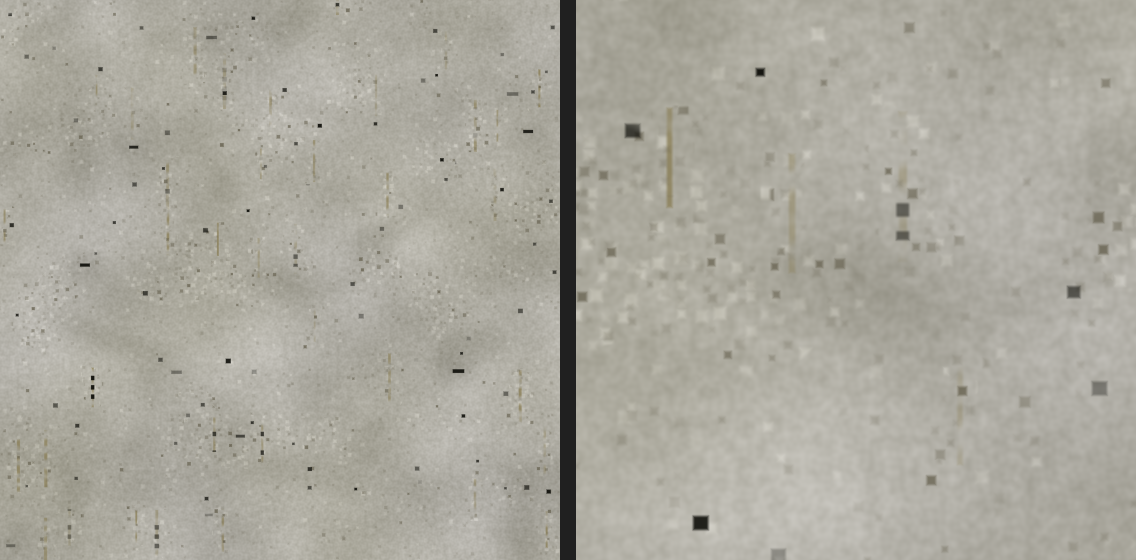
Left, the full canvas; right, a detail of the centre.
Give the GLSL for this texture, as a WebGL 2 fragment shader.

```glsl
#version 300 es
precision highp float;
// Weathered concrete: cloudy grey plaster with small dark pits, pale specks and ochre drip streaks.

#define CONCRETE vec3(0.682, 0.673, 0.634)
#define OCHRE vec3(0.53, 0.48, 0.31)
#define PIT_COLOR vec3(0.07, 0.07, 0.05)
#define SPECK_COLOR vec3(0.40, 0.38, 0.31)
#define CLOUD_SCALE 4.2
#define CLOUD_CONTRAST 0.175
#define GRAIN_SCALE 105.0
#define GRAIN_CONTRAST 0.045
#define EDGE 0.0013
#define STREAK_GRID vec2(22.0, 8.0)
#define STREAK_DENSITY 0.24
#define PIT_DENSITY 0.10

uniform vec2 u_resolution;
out vec4 fragColor;

vec2 hash22(vec2 p) {
    vec3 q = fract(p.xyx * vec3(0.1031, 0.1030, 0.0973));
    q += dot(q, q.yzx + 33.33);
    return fract((q.xx + q.yz) * q.zy);
}

float cornerSlope(vec2 cell, vec2 offset) {
    float angle = 6.2832 * hash22(cell).x;
    return dot(vec2(cos(angle), sin(angle)), offset);
}

float gradientNoise(vec2 p) {
    vec2 i = floor(p), f = p - i;
    vec2 u = f * f * f * (f * (f * 6.0 - 15.0) + 10.0);
    vec2 e = vec2(1.0, 0.0);
    float low = mix(cornerSlope(i, f), cornerSlope(i + e, f - e), u.x);
    float high = mix(cornerSlope(i + e.yx, f - e.yx), cornerSlope(i + 1.0, f - 1.0), u.x);
    return mix(low, high, u.y);
}

float fbm(vec2 p) {
    float sum = 0.0, amplitude = 0.5;
    for (int i = 0; i < 5; i++) {
        sum += amplitude * gradientNoise(p);
        p = mat2(1.6, 1.2, -1.2, 1.6) * p + 17.3;
        amplitude *= 0.56;
    }
    return sum;
}

// Coverage of randomly placed boxes, at most one in each grid cell.
float scatter(vec2 p, vec2 grid, vec2 halfSize, float density, float seed, float soft) {
    vec2 home = floor(p * grid);
    float cover = 0.0;
    for (int y = -1; y <= 1; y++) {
        for (int x = -1; x <= 1; x++) {
            vec2 cell = home + vec2(x, y);
            vec2 place = hash22(cell + seed);
            vec2 pick = hash22(cell + seed + 71.0);
            float presence = smoothstep(0.0, 0.03, density - pick.x);
            vec2 center = (cell + 0.15 + 0.7 * place) / grid;
            vec2 d = abs(p - center) - halfSize * mix(0.6, 1.25, pick.y);
            float dist = length(max(d, 0.0)) + min(max(d.x, d.y), 0.0);
            float strength = presence * mix(0.35, 1.0, fract(place.x * 17.0));
            cover = max(cover, strength * (1.0 - smoothstep(-soft, soft, dist)));
        }
    }
    return cover;
}

void main() {
    vec2 p = gl_FragCoord.xy / u_resolution.y + 3.0;
    float soft = max(EDGE, 0.7 / u_resolution.y);

    // Cloudy base with damp blotches, fine grain and a slow shift in warmth
    float cloud = fbm(p * CLOUD_SCALE * vec2(0.9, 1.1));
    float blotch = smoothstep(0.12, 0.6, gradientNoise(p * vec2(7.5, 9.0) + 61.0) + 0.4 * cloud);
    float grain = gradientNoise(p * GRAIN_SCALE) + 0.8 * gradientNoise(p * GRAIN_SCALE * 2.1 + 9.0);
    float warmth = gradientNoise(p * 4.0 + 40.0);
    float tone = CLOUD_CONTRAST * cloud + GRAIN_CONTRAST * grain - 0.065 * blotch;
    vec3 color = CONCRETE + tone * vec3(1.0, 1.0, 1.1) + warmth * vec3(0.004, 0.004, -0.014);

    // Stippled zones around the streaks and in loose clusters
    float zone = scatter(p, STREAK_GRID, vec2(0.015, 0.042), STREAK_DENSITY, 5.0, 0.014);
    float cluster = smoothstep(0.05, 0.45, gradientNoise(p * 7.0 + 23.0));
    float stipple = max(zone, 0.7 * cluster);
    float pale = scatter(p, vec2(95.0), vec2(0.0030), 0.05 + 0.55 * stipple, 11.0, soft * 1.4);
    color += 0.085 * pale + 0.008 * stipple;

    // Broken vertical ochre streaks
    float streak = scatter(p, STREAK_GRID, vec2(0.0023, 0.042), STREAK_DENSITY, 5.0, soft);
    float broken = smoothstep(-0.3, 0.3, gradientNoise(p * vec2(30.0, 65.0)));
    color = mix(color, OCHRE, 0.75 * streak * broken);

    // Dim specks: faint dust everywhere, darker grains in the stippled zones
    float dust = scatter(p, vec2(110.0), vec2(0.0022), 0.08 + 0.35 * stipple, 83.0, soft * 1.3);
    float speck = scatter(p, vec2(72.0), vec2(0.0027), 0.035 + 0.24 * stipple, 31.0, soft);
    color = mix(color, SPECK_COLOR, max(0.28 * dust, 0.8 * speck));

    // Wide pits with a soft shadow, small pits, and chains of pits along a few streaks
    float shadow = scatter(p, vec2(10.0), vec2(0.020, 0.014), 0.13, 53.0, 0.028);
    float pits = scatter(p, vec2(10.0), vec2(0.0085, 0.0027), 0.13, 53.0, soft);
    float pitDensity = PIT_DENSITY + 0.12 * stipple;
    pits = max(pits, scatter(p, vec2(26.0), vec2(0.0036, 0.0033), pitDensity, 47.0, soft));
    float link = p.y * 60.0;
    float bead = 1.0 - smoothstep(0.24 - 60.0 * soft, 0.24 + 60.0 * soft, abs(fract(link) - 0.5));
    bead *= step(0.4, hash22(vec2(floor(link), 8.0)).x);
    pits = max(pits, bead * scatter(p, STREAK_GRID, vec2(0.0036, 0.030), 0.05, 5.0, soft));
    color -= 0.05 * shadow;
    color = mix(color, PIT_COLOR, pits);

    fragColor = vec4(clamp(color, 0.0, 1.0), 1.0);
}
```
